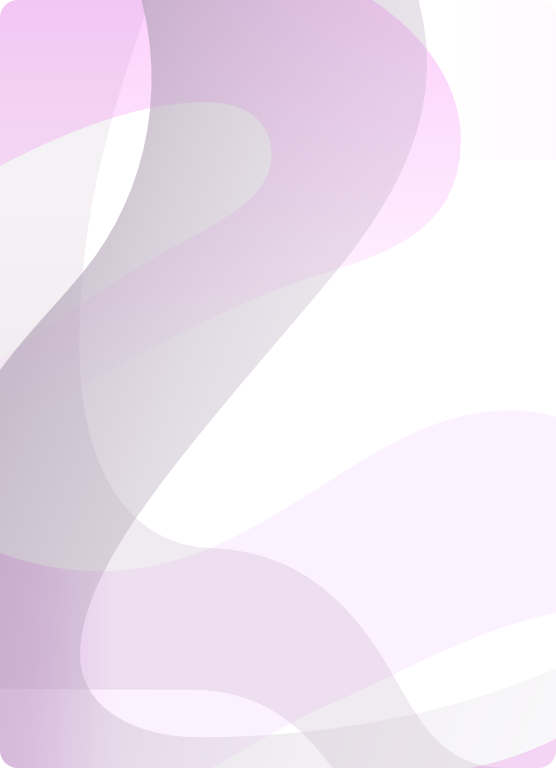
Reproduce this background procedurally as a Shadertoy shader.

```glsl
// Overlapping translucent ribbons in mauve and pink on a white rounded card.
// Each ribbon is an outline of cubic curves; its signed distance gives a smooth
// coverage, and the ribbons are layered as tints with soft gradients.

#define CARD vec2(0.7227, 1.0)
#define CORNER_RADIUS 0.023
#define CURVE_STEPS 14
#define MAUVE vec3(0.70, 0.64, 0.72)
#define MAUVE_STRENGTH 1.08
#define MAUVE_FALLOFF 0.43
#define ORCHID vec3(0.99, 0.82, 0.99)
#define MIST vec3(0.94, 0.92, 0.94)
#define BLUSH vec3(0.99, 0.95, 1.0)
#define DEEP_BLUSH vec3(0.95, 0.79, 0.97)

// Outline tracer: sample point, pen position, squared distance, side (-1 inside)
struct Pen { vec2 p; vec2 at; float d2; float side; };

Pen moveTo(vec2 p, vec2 start) { return Pen(p, start, 1e3, 1.0); }

void lineTo(inout Pen k, vec2 b) {
    vec2 e = b - k.at, w = k.p - k.at;
    vec2 q = w - e * clamp(dot(w, e) / max(dot(e, e), 1e-9), 0.0, 1.0);
    k.d2 = min(k.d2, dot(q, q));
    bvec3 crossing = bvec3(k.p.y >= k.at.y, k.p.y < b.y, e.x * w.y > e.y * w.x);
    if (all(crossing) || all(not(crossing))) k.side = -k.side;
    k.at = b;
}

void curveTo(inout Pen k, vec2 b, vec2 c, vec2 d) {
    vec2 a = k.at;
    for (int i = 1; i <= CURVE_STEPS; i++) {
        float t = float(i) / float(CURVE_STEPS), s = 1.0 - t;
        lineTo(k, s*s*s*a + 3.0*s*s*t*b + 3.0*s*t*t*c + t*t*t*d);
    }
}

float coverage(float dist) { return clamp(0.5 - dist * iResolution.y, 0.0, 1.0); }

float fill(Pen k, vec2 start) {
    lineTo(k, start);
    return coverage(k.side * sqrt(k.d2));
}

// Wide ribbon sweeping from the top, down the left and along the bottom
float mauveRibbon(vec2 p) {
    vec2 start = vec2(0.184, 1.03);
    Pen k = moveTo(p, start);
    lineTo(k, vec2(0.184, 1.0));
    curveTo(k, vec2(0.219, 0.863), vec2(0.180, 0.733), vec2(0.108, 0.646));
    curveTo(k, vec2(0.074, 0.604), vec2(0.033, 0.564), vec2(0.0, 0.518));
    lineTo(k, vec2(-0.04, 0.466));
    lineTo(k, vec2(-0.04, -0.04));
    lineTo(k, vec2(0.78, -0.04));
    lineTo(k, vec2(0.78, 0.154));
    lineTo(k, vec2(0.723, 0.130));
    curveTo(k, vec2(0.586, 0.069), vec2(0.417, 0.040), vec2(0.260, 0.040));
    curveTo(k, vec2(0.169, 0.040), vec2(0.104, 0.082), vec2(0.104, 0.147));
    curveTo(k, vec2(0.104, 0.206), vec2(0.141, 0.273), vec2(0.178, 0.327));
    curveTo(k, vec2(0.247, 0.427), vec2(0.352, 0.544), vec2(0.430, 0.638));
    curveTo(k, vec2(0.514, 0.740), vec2(0.583, 0.857), vec2(0.544, 1.0));
    lineTo(k, vec2(0.544, 1.03));
    return fill(k, start);
}

// Hooked ribbon bending round at the upper right
float orchidRibbon(vec2 p) {
    vec2 start = vec2(0.484, 1.03);
    Pen k = moveTo(p, start);
    lineTo(k, vec2(0.484, 1.0));
    curveTo(k, vec2(0.553, 0.954), vec2(0.599, 0.889), vec2(0.599, 0.818));
    curveTo(k, vec2(0.599, 0.707), vec2(0.514, 0.674), vec2(0.434, 0.648));
    curveTo(k, vec2(0.299, 0.609), vec2(0.169, 0.531), vec2(0.0, 0.440));
    lineTo(k, vec2(-0.03, 0.427));
    lineTo(k, vec2(-0.03, 0.55));
    lineTo(k, vec2(0.0, 0.531));
    curveTo(k, vec2(0.065, 0.577), vec2(0.130, 0.622), vec2(0.195, 0.661));
    curveTo(k, vec2(0.260, 0.701), vec2(0.353, 0.733), vec2(0.353, 0.798));
    curveTo(k, vec2(0.353, 0.837), vec2(0.326, 0.867), vec2(0.267, 0.867));
    curveTo(k, vec2(0.182, 0.867), vec2(0.091, 0.831), vec2(0.0, 0.784));
    lineTo(k, vec2(-0.03, 0.768));
    lineTo(k, vec2(-0.03, 1.03));
    return fill(k, start);
}

// Grey veil on the left that runs out to the lower right
float mistRibbon(vec2 p) {
    vec2 start = vec2(0.203, 1.03);
    Pen k = moveTo(p, start);
    lineTo(k, vec2(0.195, 1.0));
    curveTo(k, vec2(0.154, 0.876), vec2(0.103, 0.740), vec2(0.103, 0.551));
    curveTo(k, vec2(0.103, 0.388), vec2(0.169, 0.286), vec2(0.280, 0.286));
    curveTo(k, vec2(0.391, 0.281), vec2(0.456, 0.212), vec2(0.501, 0.138));
    curveTo(k, vec2(0.540, 0.073), vec2(0.566, 0.004), vec2(0.651, 0.0));
    lineTo(k, vec2(0.651, -0.03));
    lineTo(k, vec2(0.449, -0.03));
    lineTo(k, vec2(0.432, 0.0));
    curveTo(k, vec2(0.391, 0.056), vec2(0.339, 0.102), vec2(0.247, 0.102));
    curveTo(k, vec2(0.156, 0.102), vec2(0.078, 0.102), vec2(-0.03, 0.104));
    lineTo(k, vec2(-0.03, 1.03));
    return fill(k, start);
}

// Pale wave rising to the right
float blushWave(vec2 p) {
    vec2 start = vec2(-0.03, 0.290);
    Pen k = moveTo(p, start);
    lineTo(k, vec2(0.0, 0.280));
    curveTo(k, vec2(0.091, 0.247), vec2(0.182, 0.247), vec2(0.277, 0.288));
    curveTo(k, vec2(0.423, 0.352), vec2(0.521, 0.466), vec2(0.664, 0.466));
    curveTo(k, vec2(0.690, 0.466), vec2(0.710, 0.461), vec2(0.749, 0.451));
    lineTo(k, vec2(0.749, 0.206));
    curveTo(k, vec2(0.625, 0.190), vec2(0.521, 0.121), vec2(0.417, 0.078));
    curveTo(k, vec2(0.352, 0.047), vec2(0.286, 0.004), vec2(0.221, -0.03));
    lineTo(k, vec2(-0.03, -0.03));
    return fill(k, start);
}

vec3 tint(vec3 base, vec3 hue, float amount) { return base * mix(vec3(1.0), hue, amount); }

void mainImage(out vec4 fragColor, in vec2 fragCoord) {
    vec2 p = fragCoord / iResolution.xy * CARD;
    vec3 col = vec3(1.0);

    // Faint stepped panel in the upper right
    float steps = floor(clamp((p.x - 0.57) / 0.15, 0.0, 1.0) * 6.0) / 6.0;
    col = tint(col, vec3(0.995, 0.975, 0.997), steps * coverage(0.792 - p.y));

    // Translucent tints
    col = tint(col, ORCHID, orchidRibbon(p) * clamp((p.y - 0.45) / 0.55, 0.0, 1.0));
    col = tint(col, MIST, mistRibbon(p) * mix(1.0, 0.65, smoothstep(0.4, 0.8, p.y)));
    col = tint(col, mix(DEEP_BLUSH, BLUSH, smoothstep(0.0, 0.17, p.x)), blushWave(p));

    // Mauve ribbon, thinning towards the lower right
    float fade = MAUVE_STRENGTH * exp(-(p.x + 0.4 * (1.0 - p.y)) / MAUVE_FALLOFF);
    col = mix(col, MAUVE, mauveRibbon(p) * min(fade, 0.65));

    // Pink wedge in the lower right
    float rise = max(p.x - 0.612, 0.0);
    float wedge = coverage(p.y - 0.2 * rise - 1.3 * rise * rise) * step(0.612, p.x);
    col = tint(col, vec3(0.98, 0.86, 0.98), wedge);

    // Rounded card corners
    vec2 q = abs(p - 0.5 * CARD) - 0.5 * CARD + CORNER_RADIUS;
    float card = length(max(q, 0.0)) - CORNER_RADIUS;
    fragColor = vec4(mix(vec3(1.0), col, coverage(card)), 1.0);
}
```
